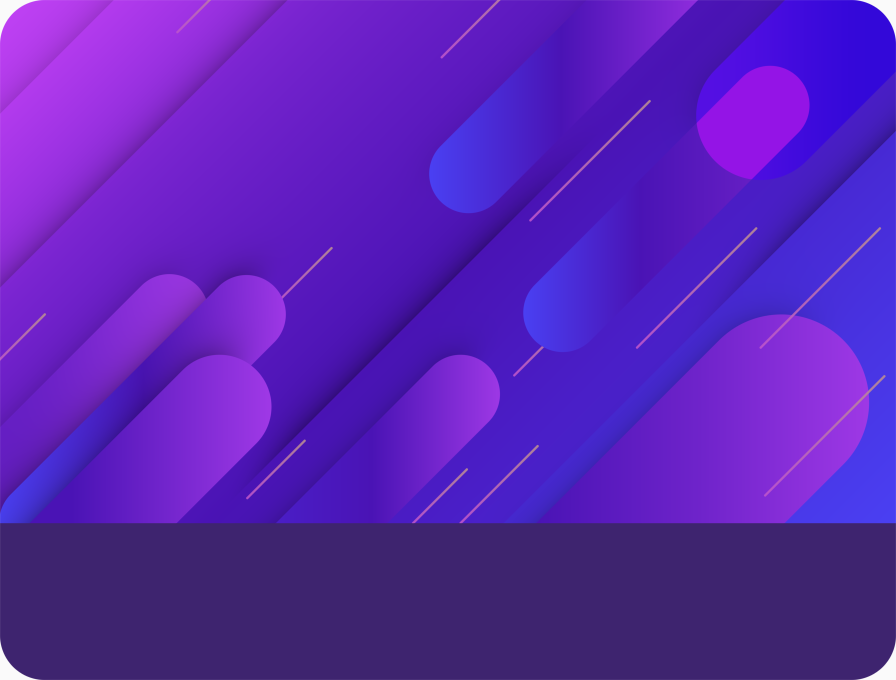
A Shadertoy shader for this background:

```glsl
// A rounded card of stacked diagonal panels, gradient pills and thin streaks
// above a plain footer. Panels are bands of one diagonal coordinate; pills and
// streaks are segment distances. The canvas is 100 units wide.

const float WIDTH = 100.0;
const float TOP = 75.8;            // height at which the diagonal starts
const float FOOTER = 17.5;
const float CORNER = 5.0;
const float STREAK_HALF = 0.13;
const float PILL_SHADOW = 0.24;
const float SHADOW_WIDTH = 1.5;
const vec4 EDGES = vec4(12.6, 32.0, 81.6, 114.5);

const vec3 PAPER = vec3(0.98);
const vec3 FOOTER_COLOR = vec3(0.245, 0.14, 0.435);
const vec3 ORCHID = vec3(0.76, 0.26, 0.96);
const vec3 LILAC = vec3(0.70, 0.23, 0.93);
const vec3 VIOLET = vec3(0.55, 0.17, 0.86);
const vec3 PLUM = vec3(0.50, 0.15, 0.83);
const vec3 INDIGO = vec3(0.29, 0.075, 0.71);
const vec3 INK = vec3(0.29, 0.13, 0.80);
const vec3 COBALT = vec3(0.28, 0.16, 0.83);
const vec3 AZURE = vec3(0.29, 0.25, 0.95);
const vec3 GLOW = vec3(0.62, 0.22, 0.90);
const vec3 HAZE = vec3(0.40, 0.12, 0.77);
const vec3 MAGENTA = vec3(0.58, 0.08, 0.90);
const vec3 ROYAL_LEFT = vec3(0.33, 0.06, 0.89);
const vec3 ROYAL_RIGHT = vec3(0.20, 0.03, 0.85);
const vec3 STREAK_LOW = vec3(0.74, 0.33, 0.80);
const vec3 STREAK_HIGH = vec3(0.73, 0.55, 0.58);

// Lower-left corner and horizontal run of each streak
const vec3 STREAKS[12] = vec3[12](
    vec3(19.8, 72.3, 6.0), vec3(49.3, 69.5, 9.0), vec3(59.2, 51.3, 13.3),
    vec3(71.1, 37.1, 13.3), vec3(84.9, 37.1, 13.3), vec3(85.4, 20.6, 13.3),
    vec3(57.4, 34.0, 6.0), vec3(27.6, 20.3, 6.4), vec3(46.1, 17.5, 6.0),
    vec3(51.4, 17.5, 8.6), vec3(30.5, 41.7, 6.5), vec3(-1.0, 34.8, 6.0));

float unitsPerPixel;

float cover(float dist) {
    return 1.0 - smoothstep(-0.7, 0.7, dist / unitsPerPixel);
}

float segmentDistance(vec2 p, vec2 a, vec2 b) {
    vec2 ab = b - a;
    return length(p - a - ab * clamp(dot(p - a, ab) / dot(ab, ab), 0.0, 1.0));
}

// Diagonal pill from start, running up-right by run
float pillDistance(vec2 p, vec2 start, float run, float radius) {
    return segmentDistance(p, start, start + run) - radius;
}

vec3 ramp(vec3 low, vec3 mid, vec3 high, float t) {
    t = clamp(t, 0.0, 1.0) * 2.0;
    return mix(mix(low, mid, min(t, 1.0)), high, max(t - 1.0, 0.0));
}

// Paints a pill with a soft shadow on its upper-left side
vec3 paintPill(vec3 base, vec2 p, vec2 start, float run, float radius,
               vec3 fill, float shadow) {
    float dist = pillDistance(p, start, run, radius);
    float side = dot(p - start, vec2(-0.7071, 0.7071));
    float shade = exp(-max(dist, 0.0) / SHADOW_WIDTH);
    shade *= smoothstep(0.0, radius, side);
    return mix(base * (1.0 - shadow * shade), fill, cover(dist));
}

// Lays the next panel over everything past the edge
vec3 paintPanel(vec3 base, vec3 fill, float diagonal, float edge, float shadow) {
    float dist = (edge - diagonal) * 0.7071;
    float shade = shadow * exp(-max(dist, 0.0) / SHADOW_WIDTH);
    return mix(base * (1.0 - shade), fill, cover(dist));
}

vec3 panels(vec2 p) {
    float s = p.x + TOP - p.y;
    vec4 t = clamp((s - EDGES) / vec4(19.4, 49.6, 32.9, 44.0), 0.0, 1.0);
    float middleFade = smoothstep(25.0, 34.0, p.x) * (1.0 - smoothstep(53.0, 68.0, p.x));
    float rightFade = smoothstep(75.0, 90.0, p.x);
    vec3 color = mix(ORCHID, LILAC, clamp(s / EDGES.x, 0.0, 1.0));
    color = paintPanel(color, mix(LILAC, VIOLET, t.x), s, EDGES.x, 0.13);
    color = paintPanel(color, mix(PLUM, INDIGO, pow(t.y, 0.75)), s, EDGES.y, 0.24);
    color = paintPanel(color, mix(INDIGO, INK, t.z), s, EDGES.z, 0.33 * middleFade);
    return paintPanel(color, mix(COBALT, AZURE, t.w), s, EDGES.w, 0.3 * rightFade);
}

vec3 paintStreaks(vec3 color, vec2 p) {
    for (int i = 0; i < 12; i++) {
        vec3 streak = STREAKS[i];
        float t = clamp((p.x - streak.x) / streak.z, 0.0, 1.0);
        float dist = pillDistance(p, streak.xy, streak.z, STREAK_HALF);
        color = mix(color, mix(STREAK_LOW, STREAK_HIGH, t), 0.9 * cover(dist));
    }
    return color;
}

vec3 paintPills(vec3 color, vec2 p) {
    // Right: large pill, with the streaks above it
    vec3 fill = ramp(INDIGO, mix(INDIGO, GLOW, 0.45), GLOW, (p.x - 60.0) / 37.0);
    color = paintPill(color, p, vec2(66.2, 10.0), 21.0, 9.8, fill, 0.16);
    color = paintStreaks(color, p);

    // Upper right: royal blue pill, then the one that turns magenta over it
    vec2 royalStart = vec2(84.9, 63.0);
    float overlap = cover(pillDistance(p, royalStart, 40.0, 7.2));
    fill = mix(ROYAL_LEFT, ROYAL_RIGHT, smoothstep(78.0, 98.0, p.x));
    color = paintPill(color, p, royalStart, 40.0, 7.2, fill, 0.1);
    fill = ramp(AZURE, INDIGO, HAZE, (p.x - 58.4) / 26.0);
    fill = mix(fill, MAGENTA, overlap);
    color = paintPill(color, p, vec2(62.8, 41.0), 23.15, 4.4, fill, 0.0);
    fill = ramp(AZURE, INDIGO, VIOLET, (p.x - 47.9) / 29.5);
    color = paintPill(color, p, vec2(52.3, 56.5), 38.0, 4.4, fill, 0.05);

    // Lower left: three stacked pills, then the lone one in the centre
    fill = mix(HAZE, GLOW, smoothstep(0.0, 25.0, p.x));
    color = paintPill(color, p, vec2(-10.1, 11.9), 29.0, 4.4, fill, 0.12);
    fill = ramp(AZURE, INDIGO, GLOW, p.x / 32.0);
    color = paintPill(color, p, vec2(4.3, 17.6), 23.2, 4.4, fill, PILL_SHADOW);
    fill = mix(INDIGO, GLOW, clamp((p.x - 8.0) / 22.0, 0.0, 1.0));
    color = paintPill(color, p, vec2(4.5, 10.5), 20.0, 5.8, fill, PILL_SHADOW);
    fill = ramp(INK, INDIGO, GLOW, (p.x - 27.0) / 29.0);
    return paintPill(color, p, vec2(31.4, 11.9), 20.0, 4.4, fill, 0.17);
}

void mainImage(out vec4 fragColor, in vec2 fragCoord) {
    unitsPerPixel = WIDTH / iResolution.x;
    vec2 p = fragCoord * unitsPerPixel;
    vec3 color = paintPills(panels(p), p);
    color = mix(color, FOOTER_COLOR, cover(p.y - FOOTER));

    // Rounded card outline
    vec2 halfSize = 0.5 * iResolution.xy * unitsPerPixel;
    vec2 q = abs(p - halfSize) - halfSize + CORNER;
    float card = length(max(q, 0.0)) - CORNER;
    fragColor = vec4(mix(PAPER, color, cover(card)), 1.0);
}
```
